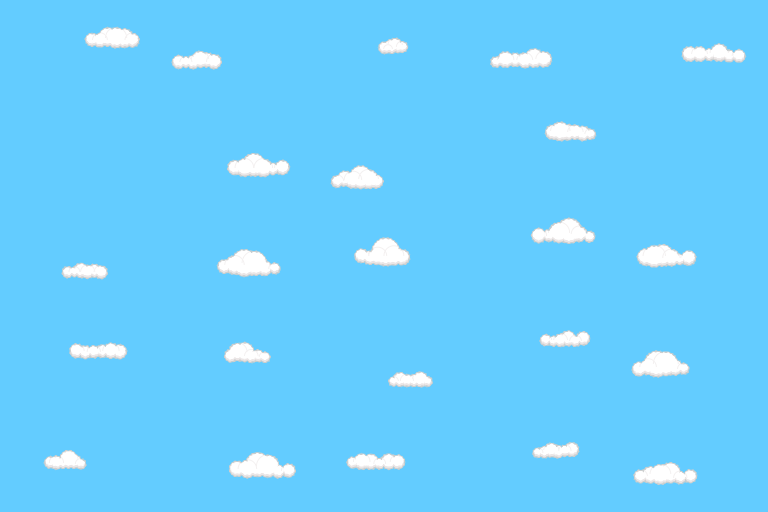
Write a WebGL 1 fragment shader that draws this pattern.

```glsl
precision highp float;
// Small white clouds scattered over a flat blue sky.
// A jittered grid places at most one cloud per cell; each cloud is a union of
// round puffs on a level base, with a grey rim, a soft underside and creases.

uniform vec2 u_resolution;

#define GRID vec2(5.0, 5.0)     // cells across and up
#define PRESENCE 0.92           // chance that a cell holds a cloud
#define JITTER vec2(0.070, 0.050)
#define MIN_HALF_WIDTH 0.023
#define MAX_HALF_WIDTH 0.065
#define RIM 0.0026              // grey outline width
#define SHADE 0.0040            // depth of the soft underside
#define CREASE 0.0009           // half width of the inner arcs
#define RIPPLE 0.0010           // roughness of the outline
#define PUFFS 6

const vec3 SKY = vec3(0.39, 0.80, 1.00);
const vec3 OUTLINE = vec3(0.80, 0.81, 0.81);
const vec3 UNDERSIDE = vec3(0.92, 0.90, 0.90);
const vec3 WHITE = vec3(1.0);

float hash(vec2 p) {
    return fract(sin(dot(p, vec2(127.1, 311.7))) * 43758.5453);
}

// Antialiased inside of a signed distance
float coverage(float d, float pixel) {
    return clamp(0.5 - d / pixel, 0.0, 1.0);
}

// x: signed distance to the cloud, y: distance to its nearest crease
vec2 cloud(vec2 p, vec2 seed, float halfWidth) {
    float base = 0.008 + 0.1 * halfWidth;
    float bulge = halfWidth * 0.26 * hash(seed + 3.1);
    float peak = mix(-0.4, 0.4, hash(seed + 5.7));
    float body = 1.0;
    float crease = 1.0;
    for (int i = 0; i < PUFFS; i++) {
        float k = float(i);
        float t = 2.0 * k / float(PUFFS - 1) - 1.0;
        float fromPeak = (t - peak) / 0.45;
        float wobble = hash(seed + vec2(k * 1.7, 9.3));
        float radius = base * mix(0.75, 1.2, wobble)
                     + bulge * exp(-fromPeak * fromPeak);
        float lift = 0.85 * radius + 0.005 * (hash(seed + vec2(2.9, k)) - 0.5);
        float puff = length(p - vec2(t * (halfWidth - base), lift)) - radius;
        body = min(body, puff);
        // Every other puff shows the upper part of its edge
        if (mod(k, 2.0) > 0.5 && p.y > lift) crease = min(crease, abs(puff));
    }
    body += RIPPLE * sin(p.x * 640.0 + seed.x) * sin(p.y * 640.0 + seed.y);
    return vec2(body, crease);
}

void main() {
    float pixel = 1.0 / u_resolution.y;
    vec2 p = gl_FragCoord.xy * pixel;

    // Cell and the cloud's place within it
    vec2 cellSize = vec2(u_resolution.x * pixel, 1.0) / GRID;
    vec2 cell = floor(p / cellSize);
    vec2 seed = cell + 17.0;
    vec2 offset = vec2(hash(seed + 0.37), hash(seed + 1.91)) * 2.0 - 1.0;
    vec2 local = p - (cell + 0.5) * cellSize - offset * JITTER;
    local.y += 0.02;
    local.x *= hash(seed + 6.3) < 0.5 ? -1.0 : 1.0;
    float halfWidth = mix(MIN_HALF_WIDTH, MAX_HALF_WIDTH, sqrt(hash(seed + 8.2)));

    // Layers from the rim to the lit top
    vec2 shape = cloud(local, seed, halfWidth);
    float raised = cloud(local - vec2(0.0, SHADE), seed, halfWidth).x;
    float present = step(hash(seed + 4.4), PRESENCE);
    float inner = shape.x + RIM;
    float lit = max(inner, raised + RIM);

    vec3 color = mix(SKY, OUTLINE, coverage(shape.x, pixel) * present);
    color = mix(color, UNDERSIDE, coverage(inner, pixel) * present);
    color = mix(color, WHITE, coverage(lit, pixel) * present);

    // Faint arcs where puffs overlap
    float arc = coverage(shape.y - CREASE, pixel) * coverage(lit, pixel);
    color = mix(color, UNDERSIDE, 0.6 * arc * present);

    gl_FragColor = vec4(color, 1.0);
}
```
